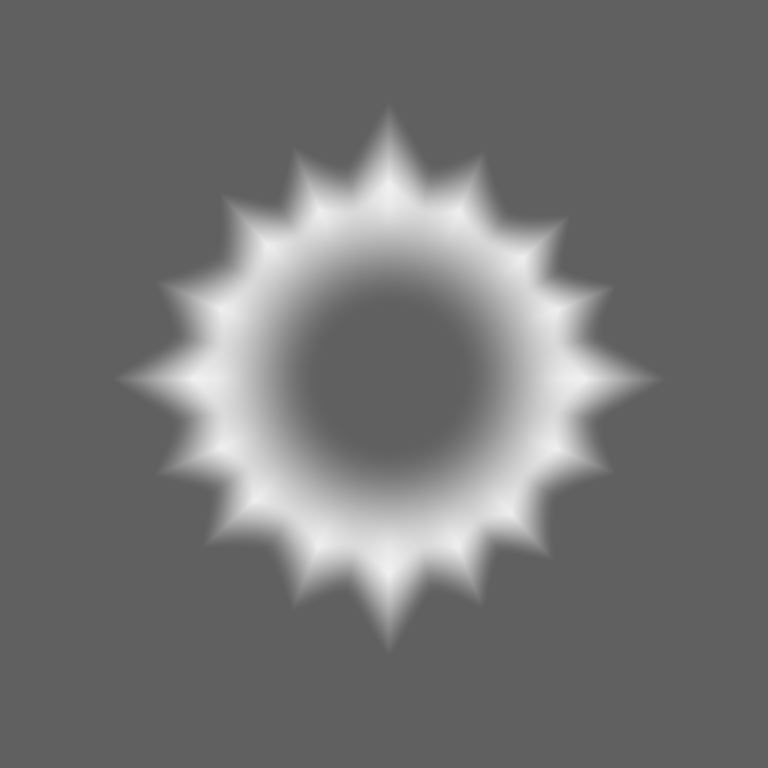
A three.js fragment shader for this background:

```glsl
// A soft glowing ring with sixteen pointed rays on a flat grey ground.
varying vec2 vUv;

// 1 on the axis of the nearest ray, 0 midway between two rays.
float rayCusp(float angle) {
  float turn = angle * 16.0 / 6.2831853;
  float offAxis = abs(fract(turn + 0.5) - 0.5) * 2.0;
  return pow(max(1.0 - sqrt(offAxis * offAxis + 0.0004), 0.0), 1.5);
}

void main() {
  vec2 p = vUv - vec2(0.5065);
  float radius = length(p);
  float angle = atan(p.y, p.x);

  // Diagonal rays lean slightly clockwise; the four axis rays are larger.
  float diagonal = pow(abs(sin(2.0 * angle)), 8.0);
  float cardinal = pow(abs(cos(2.0 * angle)), 8.0);
  float cusp = rayCusp(angle + 0.052 * diagonal);

  // Outer falloff, from the bright crest to the ray tips.
  float crest = 0.212 + 0.010 * cardinal + (0.026 + 0.009 * cardinal) * cusp;
  float tip = 0.277 + 0.023 * cardinal + (0.048 + 0.016 * cardinal) * cusp;
  tip -= 0.006 * cos(angle) * (1.0 - cardinal);
  float fade = clamp((tip - radius) / (tip - crest), 0.0, 1.0);
  float outer = mix(smoothstep(0.0, 1.0, fade), pow(fade, 1.15), cusp);

  // Soft dark hole in the middle.
  float inner = smoothstep(0.089, 0.230, length(vUv - vec2(0.508, 0.509)));

  float peak = 0.86 + 0.08 * cusp * smoothstep(0.17, 0.25, radius);
  gl_FragColor = vec4(vec3(mix(0.376, peak, inner * outer)), 1.0);
}
```
